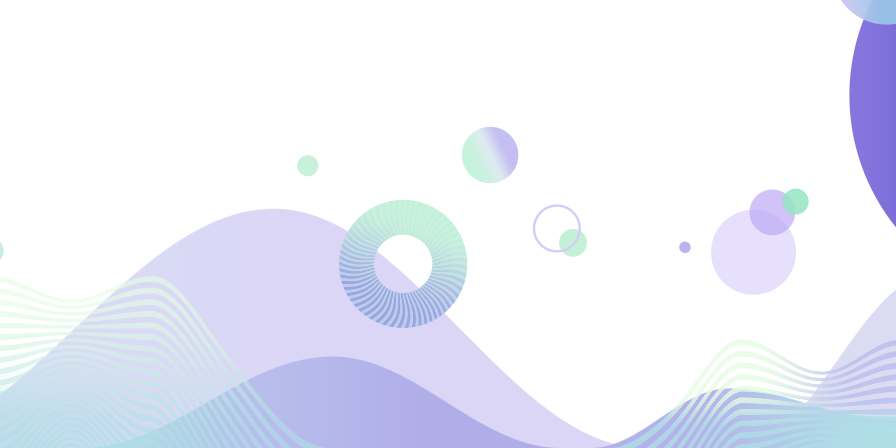
Give the GLSL for this background, as a Shadertoy shader.

```glsl
const float PI = 3.14159265;
const vec3 MINT = vec3(0.78, 0.95, 0.86);
const vec3 PALE_GREEN = vec3(0.90, 0.99, 0.89);
const vec3 TEAL = vec3(0.68, 0.87, 0.90);
const vec3 LILAC = vec3(0.86, 0.84, 0.96);
const vec3 PERIWINKLE = vec3(0.68, 0.67, 0.91);
const vec3 STEEL = vec3(0.60, 0.65, 0.88);
const vec3 VIOLET = vec3(0.53, 0.46, 0.87);

// Ring: centre, outer and inner radius, number of spokes
const vec2 RING_POS = vec2(0.900, 0.411);
const float RING_OUTER = 0.143;
const float RING_INNER = 0.065;
const float RING_SPOKES = 60.0;

// Ribbons: wave length and line spacing
const float WAVE_LENGTH = 0.36;
const float LINE_GAP = 0.026;

// Dots: centre and radius, then colour and opacity
const int DOT_COUNT = 7;
const vec3 DOTS[DOT_COUNT] = vec3[](
    vec3(-0.021, 0.440, 0.029), vec3(0.687, 0.630, 0.0235),
    vec3(1.279, 0.458, 0.031), vec3(1.529, 0.448, 0.0128),
    vec3(1.682, 0.437, 0.095), vec3(1.724, 0.526, 0.051),
    vec3(1.776, 0.550, 0.029));
const vec4 DOT_COLORS[DOT_COUNT] = vec4[](
    vec4(0.76, 0.94, 0.85, 1.0), vec4(0.78, 0.95, 0.85, 1.0),
    vec4(0.74, 0.94, 0.83, 0.9), vec4(0.75, 0.69, 0.95, 1.0),
    vec4(0.90, 0.88, 0.99, 1.0), vec4(0.72, 0.64, 0.96, 0.65),
    vec4(0.58, 0.90, 0.76, 0.85));

float pixelSize() { return 1.0 / iResolution.y; }

float cover(float dist) { return clamp(0.5 - dist / pixelSize(), 0.0, 1.0); }

float disc(vec2 p, vec2 center, float radius) {
    return cover(length(p - center) - radius);
}

// Cosine hump: 1 at zero, 0 beyond the width
float hump(float x, float width) {
    return 0.5 + 0.5 * cos(PI * clamp(x / width, -1.0, 1.0));
}

float below(float y, float height) {
    float d = y - height;
    return clamp(0.5 - d / fwidth(d), 0.0, 1.0);
}

float hill(vec2 p, vec2 peak, float leftWidth, float rightWidth) {
    float x = p.x - peak.x;
    return below(p.y, peak.y * hump(x, x < 0.0 ? leftWidth : rightWidth));
}

// Stacked wavy lines that pinch in the trough and fall away past the crest
float ribbon(vec2 p, float crest, float level, float amp, float dropWidth, float side) {
    float u = side * (p.x - crest);
    float wave = cos(2.0 * PI * min(u, 0.5 * WAVE_LENGTH) / WAVE_LENGTH);
    float top = (level + amp * wave) * hump(max(u, 0.0), dropWidth);
    float gap = LINE_GAP * (u < 0.0 ? 0.78 + 0.22 * wave : 1.0 + 1.5 * u);
    float soft = PI * pixelSize() / gap;
    float lines = smoothstep(-soft, soft, sin(2.0 * PI * (top - p.y) / gap));
    return lines * below(p.y, top);
}

void mainImage(out vec4 fragColor, in vec2 fragCoord) {
    vec2 p = fragCoord / iResolution.y;
    p.x += 1.0 - 0.5 * iResolution.x / iResolution.y;
    vec3 col = vec3(1.0);

    // Large hills
    col = mix(col, vec3(0.86, 0.86, 0.95), hill(p, vec2(2.083, 0.388), 0.43, 0.43));
    vec3 bigTint = mix(vec3(0.85, 0.86, 0.96), LILAC, smoothstep(0.2, 0.7, p.x));
    col = mix(col, bigTint, hill(p, vec2(0.612, 0.534), 0.89, 0.828));

    // Low hills
    vec3 lowTint = mix(TEAL, vec3(0.71, 0.73, 0.92), smoothstep(0.2, 0.65, p.x));
    lowTint = mix(lowTint, PERIWINKLE, smoothstep(0.6, 1.0, p.x));
    col = mix(col, lowTint, 0.95 * hill(p, vec2(0.742, 0.204), 0.56, 0.51));
    float x = p.x - 1.628;
    float lowHeight = x < 0.0 ? 0.133 * hump(x, 0.31) : 0.070 + 0.063 * hump(x, 0.33);
    vec3 rightTint = mix(PERIWINKLE, TEAL, smoothstep(1.5, 1.97, p.x));
    col = mix(col, rightTint, 0.92 * below(p.y, lowHeight));

    // Line ribbons, with a teal wash in the lower left corner
    float wash = smoothstep(0.32, 0.0, length(p * vec2(0.6, 1.5)));
    col = mix(col, TEAL, 0.6 * wash);
    vec3 leftLine = mix(TEAL, PALE_GREEN, smoothstep(0.0, 0.36, p.y));
    col = mix(col, leftLine, 0.62 * ribbon(p, 0.34, 0.358, 0.026, 0.40, 1.0));
    vec3 rightLine = mix(PALE_GREEN, vec3(0.72, 0.74, 0.93), smoothstep(1.68, 1.92, p.x));
    rightLine = mix(TEAL, rightLine, smoothstep(0.04, 0.12, p.y));
    col = mix(col, rightLine, 0.8 * ribbon(p, 1.654, 0.207, 0.036, 0.30, -1.0));

    // Ring with bent spokes, solid mint towards the top
    vec2 q = p - RING_POS;
    float r = length(q);
    float bend = 1.6 * sin(r * 45.0) + 1.2 * sin(q.x * 28.0 + q.y * 17.0);
    float spokes = smoothstep(-0.6, 0.6, sin(RING_SPOKES * atan(q.y, q.x + 1e-5) + 2.0 * bend));
    float shade = smoothstep(0.11, -0.10, q.y + 0.35 * q.x);
    vec3 ringTint = mix(MINT, vec3(0.74, 0.80, 0.92), shade);
    ringTint = mix(ringTint, mix(vec3(0.74, 0.83, 0.91), STEEL, shade), spokes * (0.15 + 0.85 * shade));
    col = mix(col, ringTint, cover(max(r - RING_OUTER, RING_INNER - r)));

    // Shaded ball
    vec2 ball = vec2(1.094, 0.654);
    float across = dot(p - ball, vec2(0.90, 0.43)) / 0.063;
    vec3 ballTint = mix(MINT, vec3(0.87, 0.92, 0.94), smoothstep(-0.7, 0.1, across));
    ballTint = mix(ballTint, vec3(0.77, 0.75, 0.94), smoothstep(-0.05, 0.6, across));
    col = mix(col, ballTint, disc(p, ball, 0.063));

    // Dots and outlined circle
    for (int i = 0; i < DOT_COUNT; i++) {
        col = mix(col, DOT_COLORS[i].rgb, DOT_COLORS[i].a * disc(p, DOTS[i].xy, DOTS[i].z));
    }
    float outline = abs(length(p - vec2(1.243, 0.490)) - 0.051) - 0.0027;
    col = mix(col, vec3(0.83, 0.80, 0.97), cover(outline));

    // Corner discs
    vec3 cornerTint = mix(VIOLET, vec3(0.47, 0.42, 0.84), smoothstep(1.90, 2.05, p.x));
    col = mix(col, cornerTint, disc(p, vec2(2.365, 0.787), 0.469));
    vec3 capTint = mix(vec3(0.77, 0.78, 0.94), vec3(0.60, 0.77, 0.90), smoothstep(1.88, 1.98, p.x));
    col = mix(col, capTint, 0.93 * disc(p, vec2(1.979, 1.067), 0.122));

    fragColor = vec4(col, 1.0);
}
```
